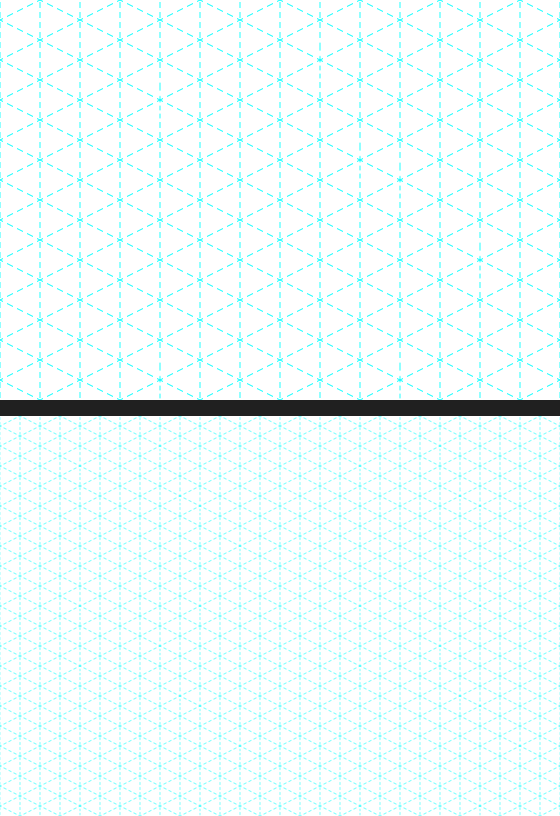
Top, the tile; bottom, the same tile 2 across and 2 down.
Reproduce this pattern procedurally as a Shadertoy shader.

```glsl
const vec2 CELLS = vec2(14.0, 10.0);

float hash(vec2 p) {
    return fract(sin(dot(p, vec2(127.1, 311.7))) * 437.58);
}

// Box-filtered coverage of a band of the given half width
float band(float dist, float halfWidth, float pixel) {
    float lo = max(dist - 0.5 * pixel, -halfWidth);
    float hi = min(dist + 0.5 * pixel, halfWidth);
    return clamp((hi - lo) / pixel, 0.0, 1.0);
}

// Signed offset to the nearest whole number
float nearest(float x) {
    return x - round(x);
}

// Dashed stroke: distance across it, dash phase along it, length of one dash period
float dashedLine(float across, float phase, float period, float pixel) {
    float stroke = band(across, 0.0011, pixel);
    return stroke * band(nearest(phase) * period, 0.3 * period, pixel);
}

void mainImage(out vec4 fragColor, in vec2 fragCoord) {
    float pixel = 1.0 / iResolution.y;
    vec2 cellSize = vec2(iResolution.x / iResolution.y, 1.0) / CELLS;
    vec2 grid = fragCoord / iResolution.xy * CELLS;

    // Vertical rules, with gaps at most nodes
    float column = round(grid.x);
    float stagger = 0.5 * (column + 1.0);
    float row = round(grid.y - stagger);
    float fromNode = grid.y - stagger - row;
    vec2 node = mod(vec2(column, row + stagger), CELLS);

    // At a few nodes the dashes slide until one crosses the centre
    float slide = step(0.94, hash(node)) * (0.5 - abs(fromNode));
    float phase = 4.0 * fromNode + 0.5 + slide;
    float across = (grid.x - column) * cellSize.x;
    float ink = dashedLine(across, phase, cellSize.y / 4.0, pixel);

    // Two families of diagonals, with a dash centred on every node
    float slopeLength = length(vec2(0.5, 1.0) / cellSize);
    float diagonalPeriod = length(cellSize * vec2(1.0, 0.5)) / 4.0;
    for (float side = -1.0; side <= 1.0; side += 2.0) {
        across = nearest(grid.y + side * 0.5 * grid.x + 0.5) / slopeLength;
        float dash = dashedLine(across, 4.0 * grid.x, diagonalPeriod, pixel);
        ink = 1.0 - (1.0 - ink) * (1.0 - dash);
    }

    vec3 paper = vec3(1.0);
    vec3 cyan = vec3(0.0, 1.0, 1.0);
    fragColor = vec4(mix(paper, cyan, ink), 1.0);
}
```
